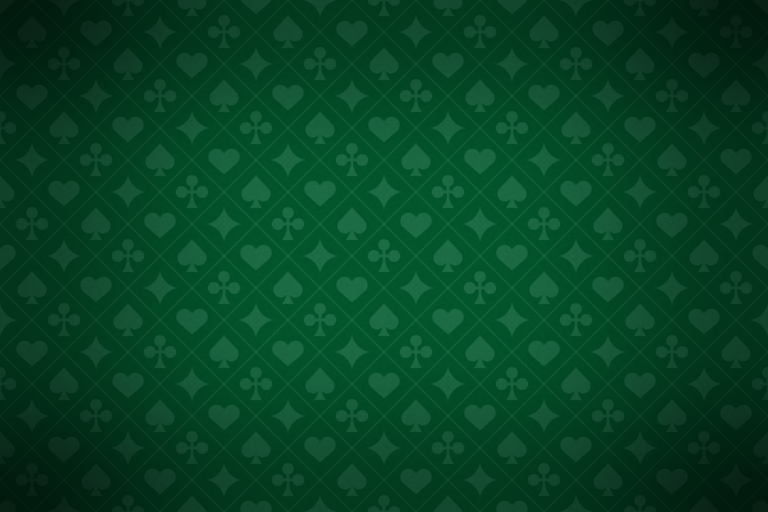
Reproduce this pattern procedurally as a Shadertoy shader.

```glsl
// Green card-table felt: a diagonal lattice whose cells hold the four suits in turn.
// The suits are distance shapes picked by lattice index; edge shading and grain
// are periodic over the canvas, so all four sides join.

const float PI = 3.14159265;
const vec2 REPEATS = vec2(12.0, 8.0);         // cells across and down; multiples of 4
const vec3 FELT = vec3(0.010, 0.335, 0.172);
const vec3 TINT = vec3(0.70, 0.95, 0.86);     // pale print over the felt
const float SUIT_OPACITY = 0.145;
const float LINE_OPACITY = 0.08;
const float LINE_HALF_WIDTH = 0.028;          // in half cells
const vec2 EDGE_SHADE = vec2(0.38, 0.32);     // darkening at the sides, at top and bottom
const vec2 GRAIN_COUNT = vec2(384.0, 256.0);
const float GRAIN = 0.05;

float hash(vec2 p) {
    return fract(sin(dot(p, vec2(12.9898, 78.233))) * 43758.5453);
}

// Value noise that wraps after `period` cells
float wrappedNoise(vec2 p, vec2 period) {
    vec2 i = floor(p), f = fract(p);
    f = f * f * (3.0 - 2.0 * f);
    vec2 a = mod(i, period), b = mod(i + 1.0, period);
    return mix(mix(hash(a), hash(vec2(b.x, a.y)), f.x),
               mix(hash(vec2(a.x, b.y)), hash(b), f.x), f.y);
}

// Two round lobes joined by tangents to a tip below
float heartShape(vec2 p, vec2 lobe, float radius, float tipY) {
    p.x = abs(p.x);
    vec2 tip = vec2(0.0, tipY), axis = lobe - tip;
    float len2 = dot(axis, axis);
    vec2 normal = (sqrt(len2 - radius * radius) * vec2(axis.y, -axis.x) - radius * axis) / len2;
    float wedge = max(dot(p - tip, normal), dot(p - lobe, vec2(-normal.y, normal.x)));
    wedge = max(wedge, p.y - lobe.y);
    return min(length(p - lobe) - radius, wedge);
}

// Stalk that flares toward its flat foot
float stem(vec2 p) {
    float t = clamp((-0.1 - p.y) / 0.4, 0.0, 1.0);
    float side = abs(p.x) - mix(0.035, 0.19, t * t);
    return max(side, max(p.y, -0.5 - p.y));
}

float heart(vec2 p) {
    return heartShape(p, vec2(0.235, 0.095), 0.255, -0.45);
}

float spade(vec2 p) {
    float leaf = heartShape(vec2(p.x, -p.y), vec2(0.22, 0.06), 0.235, -0.52);
    return min(leaf, stem(p));
}

// Four-pointed shape with sides cut by circles
float diamond(vec2 p) {
    p = abs(p);
    return max(0.701 - length(p - 0.686), p.x + p.y - 0.54);
}

float club(vec2 p) {
    vec2 q = vec2(abs(p.x), p.y);
    float lobes = min(length(q - vec2(0.32, 0.0)) - 0.185, length(q - vec2(0.0, 0.35)) - 0.18);
    float necks = min(max(abs(q.y) - 0.045, q.x - 0.3), max(q.x - 0.045, abs(q.y - 0.15) - 0.15));
    return min(min(lobes, necks), stem(p));
}

float suitDistance(vec2 p, float suit) {
    if (suit < 0.5) return spade(p);
    if (suit < 1.5) return heart(p);
    if (suit < 2.5) return diamond(p);
    return club(p);
}

void mainImage(out vec4 fragColor, in vec2 fragCoord) {
    vec2 uv = fragCoord / iResolution.xy;
    float aa = 2.0 * REPEATS.x / iResolution.x;

    // Diagonal lattice, in half cells measured down from the top left
    vec2 grid = vec2(uv.x, 1.0 - uv.y) * REPEATS * 2.0;
    vec2 diagonal = 0.5 * vec2(grid.x + grid.y, grid.x - grid.y);
    vec2 cell = floor(diagonal + 0.5);
    vec2 local = grid - vec2(cell.x + cell.y, cell.x - cell.y);
    local.y = -local.y;

    // Suits cycle along the diagonals
    float suit = mod(2.0 * cell.y - cell.x + 1.0, 4.0);
    float motif = 1.0 - smoothstep(-0.75 * aa, 0.75 * aa, suitDistance(local, suit));

    // Translucent lines, brighter where they cross
    vec2 lineDistance = abs(fract(diagonal) - 0.5) * sqrt(2.0) - LINE_HALF_WIDTH;
    vec2 lines = 1.0 - smoothstep(vec2(-0.75 * aa), vec2(0.75 * aa), lineDistance);

    vec3 color = mix(FELT, TINT, SUIT_OPACITY * motif + LINE_OPACITY * (lines.x + lines.y));

    // Shading that is flat at the borders, and fine felt grain
    vec2 edge = pow(abs(cos(PI * uv)), vec2(4.0));
    color *= 1.0 - dot(edge, EDGE_SHADE);
    color *= 1.0 + GRAIN * (wrappedNoise(uv * GRAIN_COUNT, GRAIN_COUNT) - 0.5);

    fragColor = vec4(color, 1.0);
}
```
